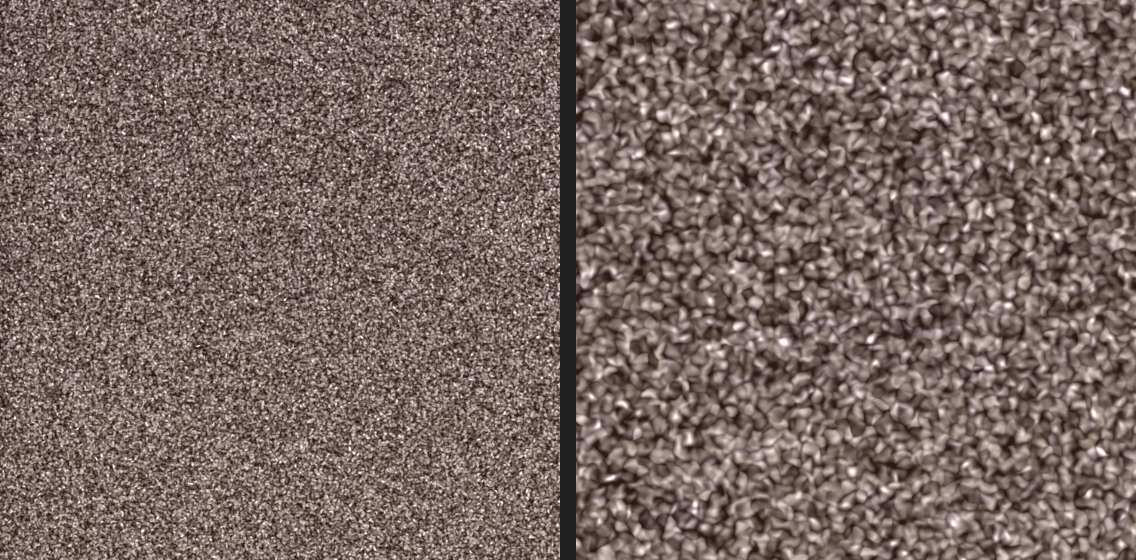
Left, the full canvas; right, a detail of the centre.
This texture is drawn by a WebGL 2 fragment shader. Its source:

```glsl
#version 300 es
precision highp float;

// Cut-pile carpet: small yarn tufts from jittered cells, each stretched at its
// own angle, with a bright tip and dark hollows where neighbours meet.
// Gradient noise adds fibres, clumps of pile and a slow drift of light and hue.

#define TUFTS 182.0          // tufts across the canvas
#define JITTER 1.0           // irregularity of tuft positions
#define SOFTNESS 10.0        // higher gives crisper borders between tufts
#define TUFT_CONTRAST 0.40   // tone range between tufts
#define HOLLOW_SHADE 0.56    // falloff from tuft tip to hollow
#define FIBRE_SHADE 0.26     // fine strands on the tufts
#define GLINT 0.32           // glossy tuft tips
#define CLUMP_SHADE 0.055    // groups of leaning tufts
#define DRIFT_SHADE 0.042    // broad light variation
#define MEAN_TONE 0.460
#define YARN_TINT vec3(0.0, -0.071, -0.089)
#define SAMPLES 2            // supersampling per axis

uniform vec2 u_resolution;
out vec4 fragColor;

// Integer hash of a cell, giving two values in 0..1
vec2 hash2(vec2 cell) {
    uvec2 v = uvec2(ivec2(cell) + 32768);
    v = v * 1664525u + 1013904223u;
    v.x += v.y * 1664525u;
    v.y += v.x * 1664525u;
    v ^= v >> 16u;
    v.x += v.y * 1664525u;
    v.y += v.x * 1664525u;
    v ^= v >> 16u;
    return vec2(v & 65535u) / 65535.0;
}

vec2 direction(float turn) {
    return vec2(cos(6.28319 * turn), sin(6.28319 * turn));
}

float cornerSlope(vec2 cell, vec2 offset) {
    return dot(direction(hash2(cell).x), offset);
}

// Gradient noise, roughly -0.7..0.7
float gradientNoise(vec2 p) {
    vec2 i = floor(p), f = p - i;
    vec2 w = f * f * f * (f * (f * 6.0 - 15.0) + 10.0);
    vec2 e = vec2(1.0, 0.0);
    float low = mix(cornerSlope(i, f), cornerSlope(i + e.xy, f - e.xy), w.x);
    float high = mix(cornerSlope(i + e.yx, f - e.yx), cornerSlope(i + e.xx, f - e.xx), w.x);
    return mix(low, high, w.y);
}

// Tone (x) and hue variation (y) of the pile at p
vec2 pileShade(vec2 p) {
    vec2 q = p * TUFTS;
    q += 0.4 * vec2(gradientNoise(q * 0.8 + 17.0), gradientNoise(q * 0.8 + 71.0));
    vec2 base = floor(q), blend = vec2(0.0);
    float total = 1e-6, glint = 0.0;
    for (int y = -1; y <= 1; y++) {
        for (int x = -1; x <= 1; x++) {
            vec2 cell = base + vec2(x, y);
            vec2 place = hash2(cell), yarn = hash2(cell + 911.0);
            vec2 offset = q - cell - 0.5 - JITTER * (place - 0.5);

            // Elongated tuft: distance grows slowly along its own axis
            float along = dot(offset, direction(fract(yarn.x * 37.0 + place.y)));
            float d2 = 1.5 * dot(offset, offset) - 0.9 * along * along;
            float weight = exp(-SOFTNESS * d2);
            blend += weight * (yarn - 0.5);
            total += weight;
            glint += pow(yarn.y, 9.0) * exp(-8.0 * d2);
        }
    }
    blend /= total;
    float depth = min(-log(total) / SOFTNESS, 0.6);
    float fibre = gradientNoise(q * vec2(1.2, 1.4) + 40.0);
    float tone = TUFT_CONTRAST * blend.x + HOLLOW_SHADE * (0.18 - depth);
    tone += FIBRE_SHADE * fibre + GLINT * glint;
    return vec2(tone, blend.y);
}

void main() {
    float unit = 1.0 / min(u_resolution.x, u_resolution.y);
    vec2 p = gl_FragCoord.xy * unit;

    // Average the pile over the pixel
    vec2 shade = vec2(0.0);
    for (int y = 0; y < SAMPLES; y++) {
        for (int x = 0; x < SAMPLES; x++) {
            vec2 sub = (vec2(x, y) + 0.5) / float(SAMPLES) - 0.5;
            shade += pileShade(p + sub * unit);
        }
    }
    shade /= float(SAMPLES * SAMPLES);

    // Pile clumps and broad light, dimmer towards the top and the left rim
    float clump = gradientNoise(p * 56.0 + 5.0) + 0.4 * gradientNoise(p * 19.0 + 31.0);
    float drift = 0.6 * gradientNoise(p * 2.6 + 8.0) + 0.8 * (0.5 - p.y) + 0.3 * (p.x - 0.5);
    float rim = 0.05 * smoothstep(0.015, 0.0, p.x);
    float tone = MEAN_TONE + shade.x + CLUMP_SHADE * clump + DRIFT_SHADE * drift - rim;

    // Lift the brightest tips and keep the hollows from going black
    float contrast = tone - MEAN_TONE;
    tone = max(tone + 0.5 * contrast * contrast, 0.17);

    // Warm brown yarn with a faint mauve cast in places
    float mauve = 0.03 * shade.y + 0.014 * gradientNoise(p * 14.0 + 60.0) + 0.014 * (p.y - 0.5);
    vec3 colour = tone + YARN_TINT + mauve * vec3(0.1, -0.3, 1.0);
    fragColor = vec4(clamp(colour, 0.0, 1.0), 1.0);
}
```
